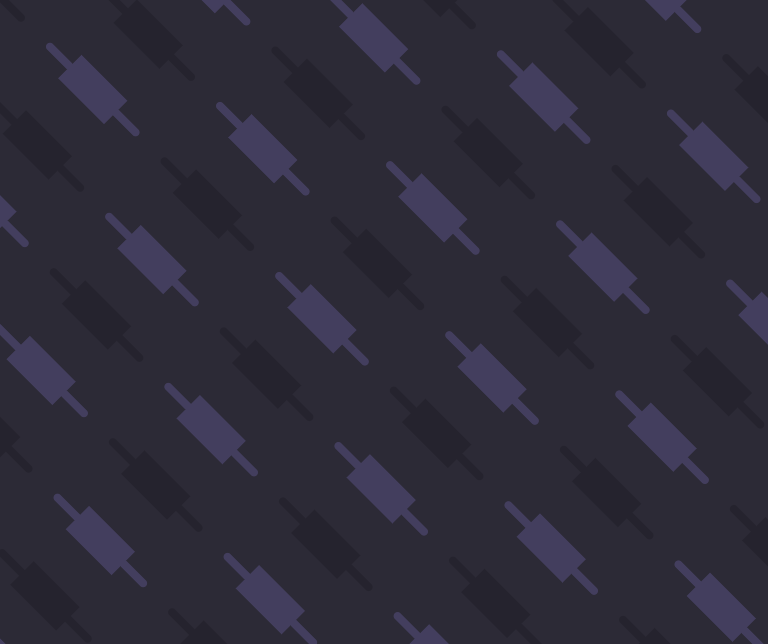
Write a WebGL 1 fragment shader that draws this pattern.

```glsl
precision highp float;

uniform vec2 u_resolution;

const vec3 BACKGROUND = vec3(0.171, 0.163, 0.210);
const vec3 DARK_MOTIF = vec3(0.145, 0.138, 0.180);
const vec3 LIGHT_MOTIF = vec3(0.263, 0.243, 0.369);

// Lengths are fractions of the canvas height.
const vec2 CELL_SIZE = vec2(0.2517, 0.1217);
const vec2 GRID_CENTER = vec2(0.5, 0.505);
const vec2 BODY_HALF_SIZE = vec2(0.0504, 0.0257);
const float STEM_HALF_LENGTH = 0.094;
const float STEM_RADIUS = 0.0062;

float boxDistance(vec2 p, vec2 halfSize) {
    vec2 d = abs(p) - halfSize;
    return length(max(d, 0.0)) + min(max(d.x, d.y), 0.0);
}

float capsuleDistance(vec2 p, float halfLength, float radius) {
    return length(vec2(max(abs(p.x) - halfLength, 0.0), p.y)) - radius;
}

// Rectangular body threaded on a round-ended stem.
float motifDistance(vec2 p, vec2 bodyHalfSize, float stemHalfLength, float stemRadius) {
    float body = boxDistance(p, bodyHalfSize);
    float stem = capsuleDistance(p, stemHalfLength, stemRadius);
    return min(body, stem);
}

// Axes along the falling and rising diagonals.
vec2 toDiagonalAxes(vec2 p) {
    return vec2(p.x - p.y, p.x + p.y) * sqrt(0.5);
}

float coverage(float signedDistance, float pixel) {
    return 1.0 - smoothstep(-0.6 * pixel, 0.6 * pixel, signedDistance);
}

void main() {
    float pixel = 1.0 / u_resolution.y;
    vec2 p = toDiagonalAxes(gl_FragCoord.xy * pixel - GRID_CENTER);

    // Checkerboard of light and dark motifs.
    vec2 cell = floor(p / CELL_SIZE + 0.5);
    vec2 local = p - cell * CELL_SIZE;
    float parity = mod(cell.x + cell.y, 2.0);
    vec3 motifColor = mix(LIGHT_MOTIF, DARK_MOTIF, step(0.5, parity));

    float d = motifDistance(local, BODY_HALF_SIZE, STEM_HALF_LENGTH, STEM_RADIUS);
    vec3 color = mix(BACKGROUND, motifColor, coverage(d, pixel));
    gl_FragColor = vec4(color, 1.0);
}
```
